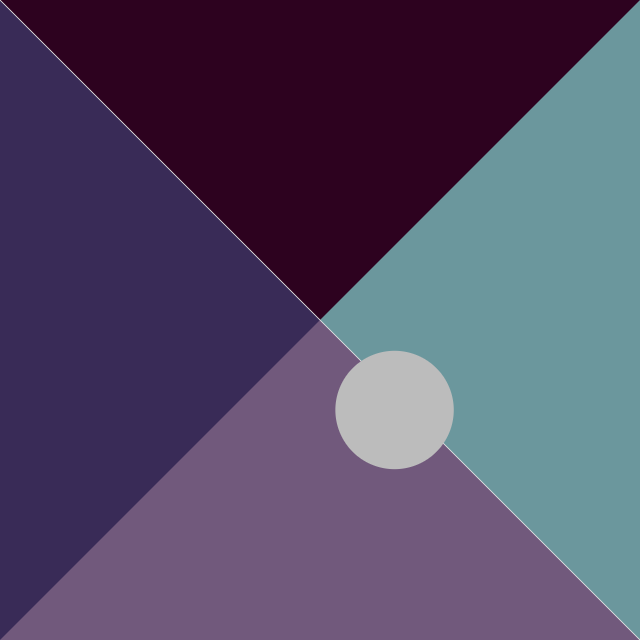
Reproduce this background procedurally as a Shadertoy shader.

```glsl
// Four flat triangles meet at the centre of the canvas, split by its diagonals.
// A hairline follows the falling diagonal and a grey disc lies over it.
// Signed distances give every edge a smooth, one-pixel blend.

#define DISC_CENTER vec2(0.1165, -0.1406)
#define DISC_RADIUS 0.0925
#define LINE_HALF_WIDTH 0.0006
#define TOP_COLOR vec3(0.178, 0.008, 0.122)
#define LEFT_COLOR vec3(0.222, 0.170, 0.342)
#define RIGHT_COLOR vec3(0.420, 0.592, 0.616)
#define BOTTOM_COLOR vec3(0.443, 0.349, 0.486)
#define DISC_COLOR vec3(0.738)
#define LINE_COLOR vec3(0.88)

// Coverage of the region where the signed distance is positive.
float coverage(float dist, float pixel) {
    return clamp(dist / pixel + 0.5, 0.0, 1.0);
}

void mainImage(out vec4 fragColor, in vec2 fragCoord) {
    // Centred coordinates, one unit per shorter canvas side.
    float pixel = 1.0 / min(iResolution.x, iResolution.y);
    vec2 p = (fragCoord - 0.5 * iResolution.xy) * pixel;

    // Signed distances to the two diagonals.
    float belowRising = (p.x - p.y) * inversesqrt(2.0);
    float aboveFalling = (p.x + p.y) * inversesqrt(2.0);

    // Four triangles.
    float lowerRight = coverage(belowRising, pixel);
    float upperRight = coverage(aboveFalling, pixel);
    vec3 upper = mix(TOP_COLOR, RIGHT_COLOR, lowerRight);
    vec3 lower = mix(LEFT_COLOR, BOTTOM_COLOR, lowerRight);
    vec3 color = mix(lower, upper, upperRight);

    // Hairline along the falling diagonal.
    float line = coverage(LINE_HALF_WIDTH - abs(aboveFalling), pixel);
    color = mix(color, LINE_COLOR, line);

    // Disc on top.
    float disc = coverage(DISC_RADIUS - length(p - DISC_CENTER), pixel);
    color = mix(color, DISC_COLOR, disc);

    fragColor = vec4(color, 1.0);
}
```
